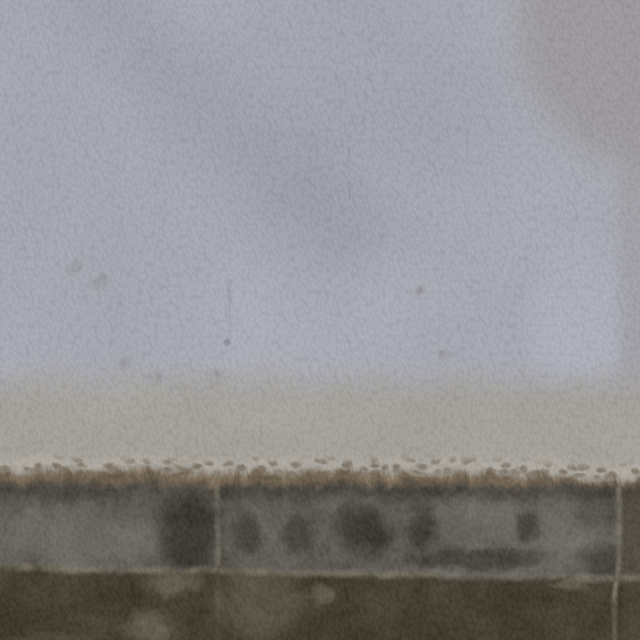
A WebGL 2 fragment shader for this texture:

```glsl
#version 300 es
precision highp float;
// A damp plaster wall above two courses of dirty stone tiles.
// Soft gradients and elliptical stains are warped by layered sines;
// cellular noise gives the plaster grain and the crumbs on the ledge.
#define GRAIN_SCALE 190.0
#define GRAIN_AMOUNT 0.060
#define BLOTCH_AMOUNT 0.012
#define DAMP_TOP 0.405
#define LEDGE_Y 0.277
#define TILE_TOP 0.243
#define JOINT_Y 0.113
#define JOINT_SLOPE 0.016
#define JOINT_LEFT 0.340
#define JOINT_RIGHT 0.967

uniform vec2 u_resolution;
out vec4 fragColor;

const vec3 PLASTER = vec3(0.648, 0.653, 0.690);
const vec3 WARM_SHADE = vec3(0.605, 0.594, 0.604);
const vec3 DAMP = vec3(0.637, 0.626, 0.600);
const vec3 LEDGE = vec3(0.695, 0.670, 0.630);
const vec3 RUST = vec3(0.455, 0.400, 0.330);
const vec3 STONE = vec3(0.365, 0.353, 0.330);
const vec3 PALE_STONE = vec3(0.425, 0.412, 0.388);
const vec3 SOOT = vec3(0.235, 0.222, 0.200);
const vec3 MOSS = vec3(0.268, 0.248, 0.198);
const vec3 LICHEN = vec3(0.395, 0.370, 0.310);
const vec3 GROUT = vec3(0.490, 0.465, 0.405);

vec2 hash2(vec2 p) {
  return fract(sin(vec2(dot(p, vec2(127.1, 311.7)), dot(p, vec2(269.5, 183.3)))) * 4375.85);
}

// Distance to the nearest scattered point
float cellular(vec2 p) {
  vec2 id = floor(p), f = fract(p);
  float d = 2.0;
  for (int j = -1; j <= 1; j++)
    for (int i = -1; i <= 1; i++) {
      vec2 o = vec2(i, j);
      d = min(d, length(o + hash2(id + o) - f));
    }
  return d;
}

// Layered sines, each octave turned and bent by the last; about -1..1
float waves(vec2 p) {
  float sum = 0.0, amp = 0.5;
  for (int i = 0; i < 5; i++) {
    p = mat2(0.8, 0.6, -0.6, 0.8) * p * 1.75 + 1.7;
    p += 0.7 * sin(p.yx * 0.8 + sum);
    sum += amp * sin(p.x) * cos(p.y * 0.9);
    amp *= 0.68;
  }
  return sum;
}

float blob(vec2 p, vec2 center, vec2 radius) {
  return 1.0 - smoothstep(0.45, 1.3, length((p - center) / radius));
}

float line(float d, float width) {
  return 1.0 - smoothstep(0.0, width * 1.5, abs(d));
}

float segment(vec2 p, vec2 a, vec2 b) {
  vec2 ab = b - a;
  return length(p - a - ab * clamp(dot(p - a, ab) / dot(ab, ab), 0.0, 1.0));
}

vec3 wall(vec2 p, vec2 q, float rough) {
  vec3 c = PLASTER + BLOTCH_AMOUNT * waves(p * 5.0);
  // Diagonal shade, bright patch and warm corner
  float band = segment(q, vec2(0.16, 1.0), vec2(0.52, 0.63));
  c -= 0.024 * (1.0 - smoothstep(0.0, 0.13, band));
  c -= 0.012 * blob(q, vec2(0.60, 0.85), vec2(0.22, 0.28));
  c += vec3(0.022, 0.027, 0.034) * blob(q, vec2(0.91, 0.49), vec2(0.09, 0.13));
  c += 0.010 * blob(q, vec2(0.48, 0.50), vec2(0.18, 0.14));
  float corner = 1.0 - smoothstep(0.72, 1.12, length((q - vec2(1.02, 0.97)) / vec2(0.23, 0.25)));
  c = mix(c, WARM_SHADE, 0.9 * corner);
  c = mix(c, WARM_SHADE, 0.5 * smoothstep(0.945, 0.99, q.x));
  // Damp band
  float damp = smoothstep(DAMP_TOP + 0.04, DAMP_TOP - 0.045, q.y + 0.006 * rough);
  c = mix(c, DAMP + 0.014 * waves(p * vec2(9.0, 14.0)), damp);
  // Broken hairline crack and drip with its bead
  float broken = smoothstep(-0.4, 0.5, rough);
  c -= 0.045 * broken * line(segment(p, vec2(0.546, 0.69), vec2(0.545, 0.79)), 0.0022);
  c -= 0.055 * broken * line(segment(q, vec2(0.354, 0.47), vec2(0.361, 0.56)), 0.0030);
  c -= 0.11 * blob(p, vec2(0.355, 0.465), vec2(0.006));
  // Scuffs: x, y, size, strength
  vec4 scuffs[7] = vec4[7](
    vec4(0.694, 0.444, 0.009, 0.08), vec4(0.655, 0.547, 0.008, 0.06),
    vec4(0.154, 0.553, 0.014, 0.06), vec4(0.115, 0.583, 0.012, 0.04),
    vec4(0.193, 0.436, 0.012, 0.06), vec4(0.336, 0.410, 0.017, 0.06),
    vec4(0.240, 0.411, 0.013, 0.04));
  for (int i = 0; i < 7; i++)
    c -= scuffs[i].w * (0.35 + broken) * vec3(0.75, 0.8, 0.95) * blob(q, scuffs[i].xy, vec2(scuffs[i].z));
  return c;
}

vec3 tiles(vec2 p, vec2 q, float rough) {
  float mottling = waves(p * vec2(17.0, 21.0)) + 0.4 * rough;
  vec2 s = q + 0.007 * vec2(waves(p * 38.0 + 2.0), waves(p.yx * 41.0));
  float joint = JOINT_Y - JOINT_SLOPE * p.x;
  // Upper course: pale wear, then soot (center, radius)
  float pale = blob(s, vec2(0.09, 0.163), vec2(0.17, 0.048));
  pale += 0.7 * blob(s, vec2(0.76, 0.185), vec2(0.09, 0.05)) + blob(s, vec2(0.87, 0.155), vec2(0.08, 0.045));
  vec4 soots[8] = vec4[8](
    vec4(0.295, 0.170, 0.050, 0.080), vec4(0.568, 0.172, 0.043, 0.041),
    vec4(0.660, 0.175, 0.026, 0.034), vec4(0.828, 0.178, 0.018, 0.026),
    vec4(0.385, 0.165, 0.026, 0.030), vec4(0.465, 0.165, 0.026, 0.032),
    vec4(0.945, 0.120, 0.038, 0.036), vec4(0.740, 0.128, 0.120, 0.015));
  float soot = 0.6 * smoothstep(0.206, 0.238, s.y);
  for (int i = 0; i < 8; i++)
    soot = max(soot, (i < 2 ? 0.95 : 0.65) * blob(s, soots[i].xy, soots[i].zw));
  vec3 upper = mix(STONE + 0.05 * mottling, PALE_STONE + 0.03 * mottling, min(pale, 1.0));
  upper = mix(upper, SOOT + 0.025 * mottling, soot);
  // Lower course: moss with lichen (center, radius)
  vec4 lichens[5] = vec4[5](
    vec4(0.410, 0.065, 0.075, 0.060), vec4(0.503, 0.068, 0.018, 0.021),
    vec4(0.235, 0.015, 0.042, 0.028), vec4(0.270, 0.090, 0.058, 0.021),
    vec4(0.885, 0.087, 0.028, 0.011));
  float lichen = 0.0;
  for (int i = 0; i < 5; i++)
    lichen = max(lichen, (i == 0 ? 0.6 : 0.85) * blob(s, lichens[i].xy, lichens[i].zw));
  vec3 lower = mix(MOSS + 0.035 * mottling, LICHEN + 0.03 * mottling, lichen);
  vec3 c = mix(lower, upper, smoothstep(-0.006, 0.006, q.y - joint));
  c = mix(c, MOSS + 0.04 + 0.03 * mottling, 0.75 * smoothstep(0.968, 0.978, p.x));
  // Worn grout
  float wear = 0.45 + 0.55 * smoothstep(-0.5, 0.5, waves(p * 28.0 + 3.0));
  vec2 g = mix(p, q, 0.3);
  float seam = 0.75 * line(g.y - joint, 0.0075);
  seam = max(seam, mix(0.2, 0.65, smoothstep(0.09, 0.12, p.y)) * line(g.x - JOINT_LEFT, 0.0055));
  float rightX = JOINT_RIGHT - 0.007 * smoothstep(0.13, 0.07, p.y);
  seam = max(seam, line(g.x - rightX, 0.0055));
  return mix(c, GROUT, seam * wear);
}

void main() {
  vec2 p = gl_FragCoord.xy / u_resolution;
  vec2 q = p + 0.008 * vec2(waves(p * 15.0), waves(p.yx * 17.0 + 4.0));
  float rough = waves(p * vec2(45.0, 30.0));
  vec3 c = wall(p, q, rough);
  // Patchy pale ledge, ragged rust fringe and crumbs
  float ledge = LEDGE_Y - 0.010 * smoothstep(0.70, 0.95, p.x);
  float patchy = 0.55 + 0.4 * waves(p * vec2(20.0, 40.0));
  c = mix(c, LEDGE, patchy * (1.0 - smoothstep(0.0, 0.022, abs(q.y - ledge))));
  float fringe = smoothstep(0.010, -0.012, q.y - ledge + 0.013 + 0.009 * rough);
  c = mix(c, RUST + vec3(0.07, 0.06, 0.05) * rough, fringe);
  float crumbs = 1.0 - smoothstep(0.15, 0.45, cellular(q * vec2(42.0, 60.0)));
  c = mix(c, RUST * 0.85, 0.55 * crumbs * line(p.y - ledge + 0.005, 0.014));
  c = mix(c, tiles(p, q, rough), smoothstep(0.011, -0.011, q.y - TILE_TOP + 0.005 * rough));
  // Slanted plaster grain
  vec2 g = vec2(p.x + 0.3 * p.y, p.y * 0.6) * GRAIN_SCALE;
  c += GRAIN_AMOUNT * (0.45 - cellular(g)) + 0.015 * (0.45 - cellular(g * 0.43 + 9.0));
  fragColor = vec4(clamp(c, 0.0, 1.0), 1.0);
}
```
